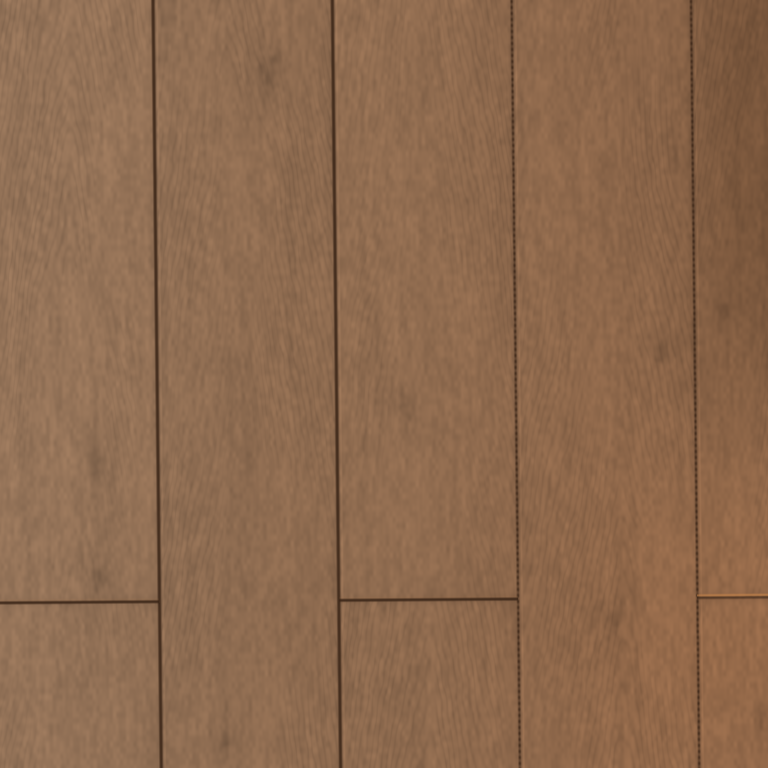
Give the GLSL for this texture, as a three.js fragment shader.

```glsl
varying vec2 vUv;

// Layout, in canvas units
const float PLANK_WIDTH = 0.2335;
const float PLANK_LENGTH = 2.0;
const float FIRST_SEAM = 0.210;
const float SEAM_LEAN = 0.0108;
const float JOINT_HEIGHT = 0.2150;
const float JOINT_SLOPE = 0.0075;
const float SEAM_HALF = 0.0020;
const float FINE_SEAM_HALF = 0.0015;
const float JOINT_HALF = 0.0018;
const float EDGE_SOFT = 0.0017;
const float BEAD_COUNT = 128.0;

// Wood figure
const float RING_SPACING = 0.045;
const float RING_STEEPNESS = 6.0;
const float RING_STRENGTH = 0.055;
const float STREAK_STRENGTH = 0.045;
const float FIBER_STRENGTH = 0.085;
const float PORE_STRENGTH = 0.085;
const float CLOUD_STRENGTH = 0.035;
const float KNOT_STRENGTH = 0.13;
const float PLANK_VARIATION = 0.010;
const int KNOTS_PER_PLANK = 2;

const vec3 PALE_OAK = vec3(0.578, 0.448, 0.343);
const vec3 MID_OAK = vec3(0.558, 0.419, 0.310);
const vec3 RICH_OAK = vec3(0.547, 0.398, 0.286);
const vec3 SHADED_OAK = vec3(0.462, 0.326, 0.224);
const vec3 LAMPLIT_OAK = vec3(0.605, 0.424, 0.292);
const vec3 GROOVE = vec3(0.235, 0.152, 0.096);
const vec3 WARM_LIP = vec3(0.760, 0.510, 0.290);

float hash(vec2 p) {
  return fract(sin(dot(p, vec2(127.1, 311.7))) * 43758.5);
}

float noise(vec2 p) {
  vec2 i = floor(p);
  vec2 f = fract(p);
  f = f * f * (3.0 - 2.0 * f);
  float low = mix(hash(i), hash(i + vec2(1.0, 0.0)), f.x);
  float high = mix(hash(i + vec2(0.0, 1.0)), hash(i + vec2(1.0, 1.0)), f.x);
  return mix(low, high, f.y);
}

float line(float dist, float halfWidth) {
  return 1.0 - smoothstep(halfWidth - EDGE_SOFT, halfWidth + EDGE_SOFT, dist);
}

// Nested pointed arches running up the heart of a plank
float arches(vec2 p, float seed) {
  float heart = (hash(vec2(seed, 3.0)) - 0.5) * 0.05;
  float warp = (noise(vec2(p.x * 24.0 + seed, p.y * 5.0)) - 0.5) * 0.10;
  warp += (noise(vec2(p.x * 110.0, p.y * 45.0) + seed) - 0.5) * 0.022;
  float x = p.x - heart + (noise(vec2(seed, p.y * 4.0)) - 0.5) * 0.02;
  float field = p.y + RING_STEEPNESS * sqrt(x * x + 0.00004) + warp;
  float ring = 0.5 + 0.5 * sin(6.2832 * field / RING_SPACING);
  float patches = noise(vec2(p.x * 14.0 + seed, p.y * 4.0 + seed));
  return ring * ring * smoothstep(0.25, 0.85, patches);
}

// Soft, slightly elongated knots scattered within a plank
float knots(vec2 p, float seed) {
  float mask = 0.0;
  for (int i = 0; i < KNOTS_PER_PLANK; i++) {
    vec2 key = vec2(seed, float(i) * 7.3 + 1.0);
    vec2 center = vec2((hash(key) - 0.5) * 0.7 * PLANK_WIDTH, hash(key + 5.1));
    float size = mix(0.006, 0.012, hash(key + 9.7));
    vec2 d = (p - center) / vec2(size, size * 1.8);
    d += (vec2(noise(p * 90.0), noise(p * 90.0 + 31.0)) - 0.5) * 1.4;
    mask += 0.8 * exp(-dot(d, d)) + 0.2 * exp(-dot(d, d) * 0.15);
  }
  return min(mask, 1.0);
}

void main() {
  // Staggered plank grid
  float across = (vUv.x - FIRST_SEAM + SEAM_LEAN * vUv.y) / PLANK_WIDTH + 1.0;
  float column = floor(across);
  float jointY = vUv.y - JOINT_HEIGHT - JOINT_SLOPE * vUv.x;
  float along = jointY / PLANK_LENGTH + 0.5 * mod(column, 2.0);
  float seed = column * 5.0 + floor(along) * 17.0 + 40.0;
  vec2 p = vec2((fract(across) - 0.5) * PLANK_WIDTH, vUv.y);

  // Base tone and warm light from the lower right
  vec3 color = mix(PALE_OAK, MID_OAK, smoothstep(0.0, 0.5, vUv.x));
  color = mix(color, RICH_OAK, smoothstep(0.45, 0.85, vUv.x));
  float shade = smoothstep(0.84, 0.98, vUv.x) * smoothstep(0.2, 0.75, vUv.y);
  color = mix(color, SHADED_OAK, 0.85 * shade);
  vec2 lampOffset = (vUv - vec2(0.98, 0.16)) / vec2(0.22, 0.26);
  color = mix(color, LAMPLIT_OAK, 0.8 * exp(-dot(lampOffset, lampOffset)));

  // Grain, pores, figure and knots
  float streaks = noise(vec2(p.x * 85.0 + seed, p.y * 5.0)) - 0.5;
  float fibers = noise(vec2(p.x * 190.0 + seed, p.y * 38.0)) - 0.5;
  float pores = noise(vec2(p.x * 230.0, p.y * 130.0) + seed) - 0.5;
  float clouds = noise(vec2(p.x * 20.0 + seed, p.y * 6.0)) - 0.5;
  float tone = 1.0 + (hash(vec2(seed, 2.0)) - 0.5) * 2.0 * PLANK_VARIATION;
  tone += STREAK_STRENGTH * streaks + FIBER_STRENGTH * fibers;
  tone += PORE_STRENGTH * pores + CLOUD_STRENGTH * clouds;
  tone -= RING_STRENGTH * (arches(p, seed) - 0.15) + KNOT_STRENGTH * knots(p, seed);
  color *= tone;

  // Long seams: plain on the left, fine and beaded on the right
  float seamIndex = floor(across + 0.5);
  float seamOffset = (across - seamIndex) * PLANK_WIDTH;
  float fine = step(2.5, seamIndex);
  float seam = line(abs(seamOffset), mix(SEAM_HALF, FINE_SEAM_HALF, fine));
  float bead = 0.5 + 0.5 * sin(6.2832 * BEAD_COUNT * vUv.y);
  seam *= 1.0 - fine * 0.45 * bead;
  color *= 1.0 - 0.10 * exp(-abs(seamOffset) / 0.004);
  color *= 1.0 + 0.10 * line(abs(seamOffset - 0.005), 0.001);
  color = mix(color, GROOVE, 0.88 * seam);

  // End joints with a lip that catches the lamp
  float jointOffset = (fract(along + 0.5) - 0.5) * PLANK_LENGTH;
  float joint = line(abs(jointOffset), JOINT_HALF);
  float lit = smoothstep(0.82, 0.94, vUv.x);
  color *= 1.0 - 0.10 * exp(-abs(jointOffset) / 0.004);
  color = mix(color, GROOVE, joint * mix(0.9, 0.6, lit));
  float lip = line(abs(jointOffset - 0.003), 0.0013);
  color = mix(color, WARM_LIP, lip * mix(0.08, 0.8, lit));

  gl_FragColor = vec4(color, 1.0);
}
```
